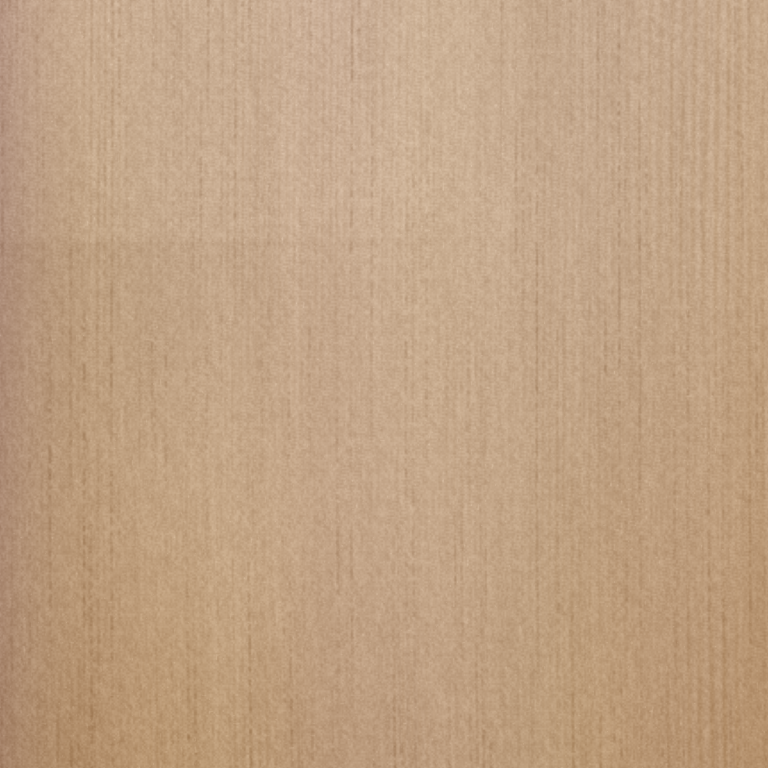
Reproduce this texture procedurally as a Shadertoy shader.

```glsl
// Pale planed softwood with straight vertical grain and soft uneven light.
// Stretched value noise makes wide soft bands, a warped cosine the faint
// growth rings, and sparse beaded threads the pores; tints vary the colour.

float hash(vec2 p) {
    return fract(sin(dot(p, vec2(127.1, 311.7))) * 43758.5453);
}

float noise(vec2 p) {
    vec2 cell = floor(p);
    vec2 f = fract(p);
    f = f * f * (3.0 - 2.0 * f);
    float low = mix(hash(cell), hash(cell + vec2(1.0, 0.0)), f.x);
    float high = mix(hash(cell + vec2(0.0, 1.0)), hash(cell + vec2(1.0, 1.0)), f.x);
    return mix(low, high, f.y);
}

// Noise centred on zero, with its own frequency on each axis.
float grain(vec2 p, vec2 frequency, float seed) {
    return noise(p * frequency + seed) - 0.5;
}

// Bend the straight grain gently along its length.
vec2 bendGrain(vec2 p) {
    float sway = grain(p, vec2(2.0, 1.6), 5.3);
    return vec2(p.x + 0.008 * sway, p.y);
}

// Thin dark ring lines, fading in and out in groups.
float ringLines(vec2 p, float count, float seed) {
    float drift = 1.8 * grain(p, vec2(11.0, 0.6), seed);
    float wave = 0.5 + 0.5 * cos(6.28318 * (p.x * count + drift));
    float strength = smoothstep(0.2, 0.85, noise(p * vec2(15.0, 2.5) + seed));
    return (wave * wave - 0.375) * strength;
}

// Sparse narrow pore lines, broken along their length into small beads.
float poreThreads(vec2 p, float count, float seed) {
    float column = floor(p.x * count);
    float offset = abs(fract(p.x * count) - 0.5);
    float line = 1.0 - smoothstep(0.05, 0.36, offset);
    float presence = noise(vec2(column * 7.31 + seed, p.y * 4.0));
    float bead = noise(vec2(column * 3.17 + seed, p.y * 170.0));
    return line * smoothstep(0.40, 1.0, presence) * smoothstep(0.2, 0.8, bead);
}

// Wide soft bands, with only weak narrow streaks inside them.
float streaks(vec2 p) {
    float tone = 0.034 * grain(p, vec2(7.0, 0.9), 11.0);
    tone += 0.020 * grain(p, vec2(24.0, 1.6), 23.0);
    tone += 0.013 * grain(p, vec2(75.0, 3.0), 37.0);
    tone += 0.020 * grain(p, vec2(210.0, 24.0), 41.0);
    return tone;
}

// Short fibres, slanted tool marks, crisp speckle and small pale flecks.
float fibres(vec2 p) {
    vec2 slanted = vec2(p.x - 0.8 * p.y, p.y + 0.8 * p.x);
    float tone = 0.042 * grain(p, vec2(310.0, 150.0), 53.0);
    tone += 0.020 * grain(slanted, vec2(70.0, 190.0), 61.0);
    tone += 0.050 * grain(p, vec2(430.0, 430.0), 71.0);
    tone += 0.040 * smoothstep(0.86, 1.0, noise(p * vec2(220.0, 190.0) + 89.0));
    return tone;
}

// Light from the upper middle, a dim left edge and a faint cross seam.
float lighting(vec2 p) {
    float tone = 0.090 * (p.y - 0.5);
    tone += 0.070 * (0.25 - abs(p.x - 0.52));
    tone -= 0.045 * exp(-p.x * 24.0);
    float seamY = 0.682 + 0.014 * p.x;
    float seamFade = 1.0 - smoothstep(0.1, 0.95, p.x);
    float below = smoothstep(0.004, -0.004, p.y - seamY);
    tone -= 0.020 * seamFade * below * smoothstep(0.20, 0.68, p.y);
    tone -= 0.008 * exp(-pow((p.y - seamY) / 0.007, 2.0)) * (0.3 + 0.7 * seamFade);
    return tone + 0.036 * grain(p, vec2(4.0, 3.0), 83.0);
}

void mainImage(out vec4 fragColor, in vec2 fragCoord) {
    vec2 uv = fragCoord / iResolution.xy;
    vec2 p = bendGrain(uv);

    const vec3 woodColor = vec3(0.757, 0.636, 0.516);
    const vec3 toneResponse = vec3(0.92, 1.05, 1.12);
    const vec3 warmTint = vec3(0.006, -0.004, -0.032);
    const vec3 pinkTint = vec3(0.004, -0.009, 0.002);

    // Faint rings everywhere, wider and clearer ones at the right.
    float rightSide = smoothstep(0.68, 0.95, uv.x);
    float rings = 0.017 * (1.0 - 0.6 * rightSide) * ringLines(p, 104.0, 3.0);
    rings += 0.034 * rightSide * ringLines(p, 64.0, 19.0);
    float pores = 0.060 * poreThreads(p, 112.0, 29.0);
    pores += 0.030 * poreThreads(p, 149.0, 67.0);

    float tone = lighting(uv) + streaks(p) + fibres(uv) - rings - pores;

    // Honey-coloured toward the bottom and sides, rosier in some bands.
    float warmth = 0.9 * (0.5 - uv.y) + 0.9 * (abs(uv.x - 0.5) - 0.25);
    warmth += 0.9 * grain(p, vec2(9.0, 1.4), 97.0) + 10.0 * rings;
    warmth -= 1.0 * exp(-uv.x * 20.0);
    float pink = 0.9 * grain(p, vec2(7.0, 1.4), 107.0) + 1.0 * exp(-uv.x * 20.0);

    vec3 color = woodColor + tone * toneResponse;
    color += warmth * warmTint + pink * pinkTint;
    fragColor = vec4(clamp(color, 0.0, 1.0), 1.0);
}
```
